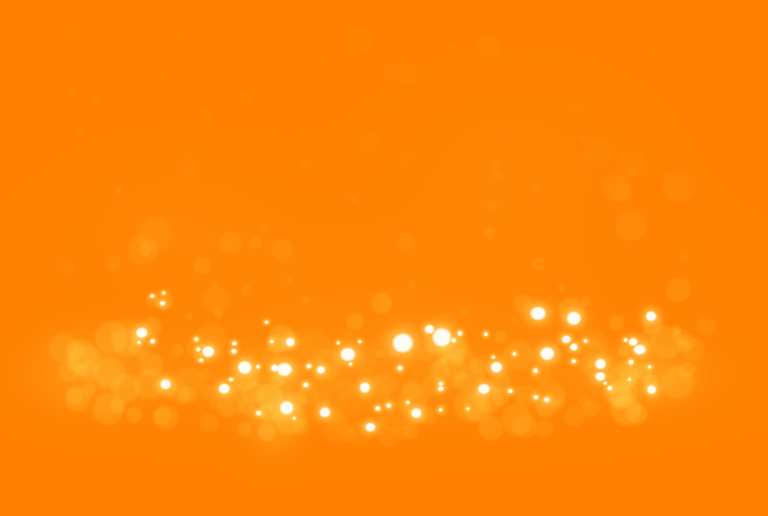
Reproduce this background procedurally as a WebGL 2 fragment shader.

```glsl
#version 300 es
precision highp float;
// Warm orange backdrop with a sagging band of golden bokeh and white lights.
// Discs are scattered by hashed loops; their gold light is summed and
// toned onto the orange, then the hot white cores are laid on top.

uniform vec2 u_resolution;
out vec4 fragColor;

const vec3 ORANGE = vec3(1.0, 0.502, 0.0);
const vec3 GOLD = vec3(0.99, 0.85, 0.32);
const vec3 HALO = vec3(1.0, 0.86, 0.42);
const vec3 WHITE = vec3(1.0, 0.99, 0.96);
const float MIDDLE = 0.744;
const float GOLDEN_RATIO = 0.61803;

vec3 hash3(float n) {
    return fract(sin(n * vec3(127.1, 311.7, 74.7) + 1.3) * 4375.85);
}

// Evenly spread horizontal position for item i.
float spread(float i, float left, float right, float jitter) {
    return mix(left, right, fract(i * GOLDEN_RATIO + 0.05 * jitter));
}

float bell(float x, float center, float width) {
    float t = (x - center) / width;
    return exp(-t * t);
}

float glow(vec2 p, vec2 center, vec2 size) {
    vec2 q = (p - center) / size;
    return exp(-dot(q, q));
}

float disc(float d, float radius, float soft) {
    return 1.0 - smoothstep(radius - soft, radius + soft, d);
}

// Lower edge of the golden band: lowest in the middle.
float bandFloor(float x) {
    float s = (x - MIDDLE) / 0.62;
    return 0.15 + 0.07 * s * s;
}

// Where the golden band gathers into brighter groups.
float grouping(float x) {
    return 0.25 + 0.65 * bell(x, 0.23, 0.16) + bell(x, 0.53, 0.06)
        + 0.6 * bell(x, 0.92, 0.15) + 0.9 * bell(x, 1.25, 0.09);
}

float haze(vec2 p) {
    float h = 0.07 * glow(p, vec2(MIDDLE, 0.40), vec2(0.55, 0.20));
    h += 0.05 * glow(p, vec2(1.0, 0.69), vec2(0.22, 0.15));
    h += 0.05 * glow(p, vec2(0.34, 0.57), vec2(0.18, 0.12));
    h += 0.13 * glow(p, vec2(MIDDLE, 0.27), vec2(0.50, 0.08));
    h += 0.24 * glow(p, vec2(0.18, 0.28), vec2(0.10, 0.07));
    h += 0.42 * glow(p, vec2(0.533, 0.21), vec2(0.05, 0.07));
    h += 0.35 * glow(p, vec2(1.25, 0.27), vec2(0.09, 0.05));
    return h;
}

// Faint discs drifting upward, dimmer with height.
float motes(vec2 p, float pixel) {
    float sum = 0.0;
    for (float i = 0.0; i < 95.0; i++) {
        vec3 h = hash3(i + 11.0);
        vec2 c = vec2(spread(i, 0.12, 1.36, h.x), 0.28 + 0.68 * pow(h.y, 1.6));
        float r = mix(0.006, 0.034, h.z * h.z);
        float strength = mix(0.18, 0.035, smoothstep(0.3, 0.8, c.y));
        sum += strength * (0.5 + 0.7 * h.x) * disc(length(p - c), r, 0.12 * r + pixel);
    }
    return sum;
}

// Overlapping golden discs that form the band.
float band(vec2 p, float pixel) {
    float sum = 0.0;
    for (float i = 0.0; i < 130.0; i++) {
        vec3 h = hash3(i + 231.0);
        float x = spread(i, 0.12, 1.37, h.x);
        vec2 c = vec2(x, bandFloor(x) + 0.19 * pow(h.y, 1.3));
        float r = mix(0.010, 0.032, h.z);
        sum += 0.23 * grouping(x) * disc(length(p - c), r, 0.14 * r + pixel);
    }
    return sum;
}

// White lights: x is the halo, y the core.
vec2 lights(vec2 p, float count, vec2 radii, float seed, float pixel) {
    vec2 light = vec2(0.0);
    for (float i = 0.0; i < count; i++) {
        vec3 h = hash3(i + seed);
        float x = spread(i + 0.3 * seed, 0.25, 1.28, h.x);
        float s = (x - MIDDLE) / 0.40;
        vec2 c = vec2(x, 0.265 + 0.075 * min(s * s, 1.0) + 0.19 * (h.y - 0.5));
        float r = mix(radii.x, radii.y, h.z * h.z);
        vec2 q = (p - c) * vec2(1.0 - 0.18 * h.x, 1.0);
        float d = length(q);
        light.x = max(light.x, 0.85 * bell(d, 0.0, 1.45 * r + pixel));
        light.y = max(light.y, disc(d, r, 0.15 * r + 0.7 * pixel));
    }
    return light;
}

void main() {
    vec2 p = (gl_FragCoord.xy - 0.5 * u_resolution) / u_resolution.y + vec2(MIDDLE, 0.5);
    float pixel = 1.0 / u_resolution.y;

    // Soft golden light
    float gold = haze(p) + motes(p, pixel) + band(p, pixel);
    vec3 color = mix(ORANGE, GOLD, 1.0 - exp(-gold));

    // Large and small white lights
    vec2 light = max(lights(p, 21.0, vec2(0.009, 0.018), 503.0, pixel),
                     lights(p, 58.0, vec2(0.0025, 0.008), 719.0, pixel));
    color = mix(color, HALO, light.x);
    color = mix(color, WHITE, light.y);
    fragColor = vec4(color, 1.0);
}
```
